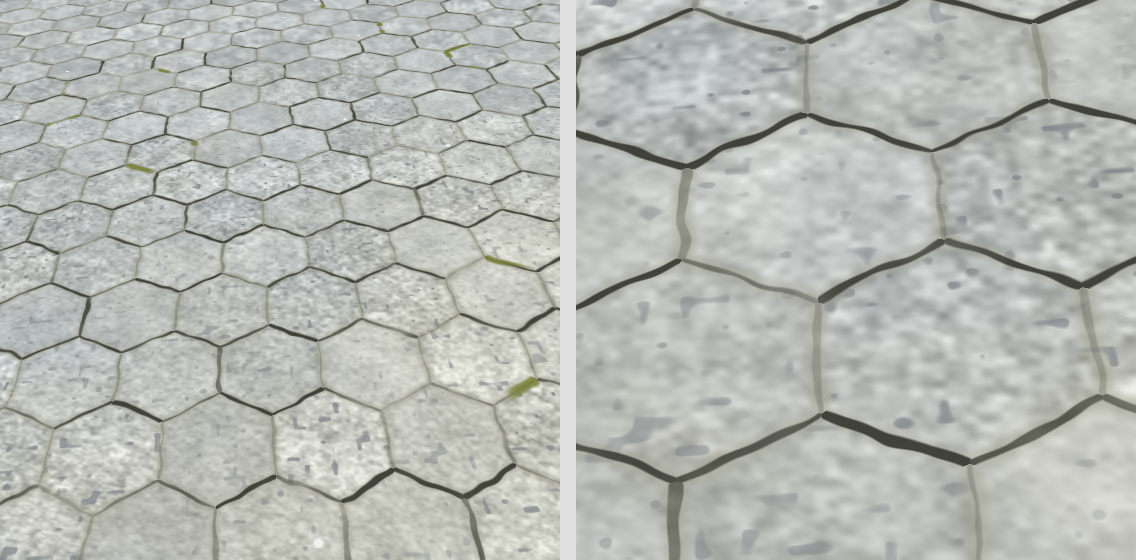
Left, the full canvas; right, a detail of the centre.
A WebGL 2 fragment shader for this texture:

```glsl
#version 300 es
precision highp float;
// Weathered hexagonal concrete pavers receding in perspective, with dark and sandy joints.
uniform vec2 u_resolution;
out vec4 fragColor;

#define HORIZON 0.488     // height of the vanishing line above the canvas top
#define TILE_WIDTH 0.1595 // paver width per unit of nearness
#define ROW_DEPTH 10.673  // rows per unit of inverse nearness
#define ROW_SHIFT 8.33
#define ROW_STEP 0.866    // row spacing of a hexagonal lattice
#define JITTER 0.045      // irregular laying
#define JOINT 0.017       // half width of a joint, in pavers
#define GRAIN 0.20
#define TONE_SPREAD 0.075
#define MOSS_AMOUNT 0.045

const vec3 STONE_COOL = vec3(0.730, 0.750, 0.752);
const vec3 STONE_WARM = vec3(0.785, 0.790, 0.750);
const vec3 SAND = vec3(0.64, 0.64, 0.57);
const vec3 SHADOW = vec3(0.23, 0.235, 0.20);
const vec3 MOSS = vec3(0.46, 0.49, 0.20);
const vec3 DARK_CHIP = vec3(0.47, 0.49, 0.52);
const vec3 WHITE_CHIP = vec3(0.94, 0.95, 0.95);

float hash(vec2 p) {
    return fract(sin(dot(p, vec2(127.1, 311.7))) * 43758.5453);
}

vec2 hash2(vec2 p) {
    return vec2(hash(p), hash(p + 19.7));
}

float noise(vec2 p) {
    vec2 i = floor(p), f = fract(p);
    f = f * f * (3.0 - 2.0 * f);
    return mix(mix(hash(i), hash(i + vec2(1, 0)), f.x),
               mix(hash(i + vec2(0, 1)), hash(i + vec2(1, 1)), f.x), f.y);
}

float fbm(vec2 p) {
    return 0.55 * noise(p) + 0.3 * noise(p * 2.1 + 7.3) + 0.15 * noise(p * 4.3 + 3.1);
}

// Canvas position to the paved plane, one unit per paver width
vec2 toGround(vec2 canvas) {
    float nearness = 1.0 - canvas.y + HORIZON;
    float x = canvas.x - 0.5;
    nearness += (0.105 - 0.0451 * nearness) * x;
    float row = ROW_DEPTH / nearness - ROW_SHIFT;
    return vec2(x / (TILE_WIDTH * nearness) - 0.455 + 0.0394 * row, ROW_STEP * row);
}

// Two nearest paver centres; returns the distance to the joint between them
float pavers(vec2 p, out vec2 tileId, out vec2 edgeId, out vec2 across) {
    float best = 1e5, second = 1e5;
    vec2 nearest = vec2(0), next = vec2(0), nextId = vec2(0);
    float midRow = round(p.y / ROW_STEP);
    for (int j = -1; j <= 1; j++) {
        float row = midRow + float(j);
        float midColumn = round(p.x - 0.5 * row);
        for (int i = -1; i <= 1; i++) {
            vec2 id = vec2(midColumn + float(i), row);
            vec2 centre = vec2(id.x + 0.5 * row, ROW_STEP * row) + JITTER * (hash2(id) - 0.5);
            float d = dot(p - centre, p - centre);
            if (d < best) {
                second = best; next = nearest; nextId = tileId;
                best = d; nearest = centre; tileId = id;
            } else if (d < second) {
                second = d; next = centre; nextId = id;
            }
        }
    }
    edgeId = tileId + nextId;
    across = normalize(next - nearest);
    return 0.5 * (second - best) / length(next - nearest);
}

void main() {
    vec2 canvas = gl_FragCoord.xy / u_resolution;
    vec2 ground = toGround(canvas);
    vec2 footprint = fwidth(ground);
    vec2 wobble = vec2(noise(ground * 7.0), noise(ground * 7.0 + 31.0)) - 0.5;
    vec2 tileId = vec2(0), edgeId, across;
    float edge = pavers(ground + 0.035 * wobble, tileId, edgeId, across);
    float blur = dot(abs(across), footprint) + 0.004;
    float detail = 1.0 - smoothstep(0.02, 0.07, footprint.y);

    // Stone: tone per paver, broad stains and fine streaky grain
    float stain = fbm(ground * 0.8 + 4.0);
    float warmth = smoothstep(0.25, 0.8, 0.5 * stain + 0.6 * (1.0 - canvas.y) * (0.5 + canvas.x));
    vec3 color = mix(STONE_COOL, STONE_WARM, warmth);
    color += TONE_SPREAD * (hash(tileId + 5.0) - 0.5) + 0.13 * (fbm(ground * 3.0) - 0.5);
    vec2 streak = vec2(canvas.x, canvas.y - 0.18 * canvas.x * (canvas.y - 0.9));
    float grain = noise(streak * vec2(65, 130)) + 0.8 * noise(streak * vec2(140, 240))
                + detail * (noise(ground * 23.0) - 0.5) - 0.9;
    float roughness = 0.5 + 0.8 * hash(tileId + 11.0);
    color += GRAIN * 0.6 * roughness * grain;

    // Exposed aggregate and scattered bright fragments
    float chip = smoothstep(0.80, 0.93, noise(ground * 13.0 + 40.0)) * detail;
    color = mix(color, DARK_CHIP, 0.55 * chip * roughness);
    vec2 cell = floor(ground * 3.0);
    vec2 offset = fract(ground * 3.0) - 0.3 - 0.4 * hash2(cell);
    float fragment = 1.0 - smoothstep(0.07, 0.13, length(offset) + 0.05 * wobble.x);
    color = mix(color, WHITE_CHIP, fragment * step(0.985, hash(cell + 2.0)));

    // Joints: sandy where filled, dark where open, slanted ones deepest
    float chance = hash(edgeId + 3.0);
    float openness = smoothstep(0.25, 0.7, 0.5 * chance + 0.35 * abs(across.y)
                   + 0.5 * (fbm(ground * 2.2 + 9.0) - 0.3) - 0.15 * warmth);
    float halfWidth = JOINT * (0.55 + 0.8 * chance) * (0.6 + 0.8 * noise(ground * 9.0));
    float gap = 1.0 - smoothstep(halfWidth - 0.6 * blur, halfWidth + 0.6 * blur, edge);
    gap *= min(1.0, 2.6 * halfWidth / blur);
    float bed = 1.0 - smoothstep(0.01, 0.065 + 0.5 * blur, edge);
    color = mix(color, SAND + 0.1 * grain * GRAIN, 0.5 * bed);
    color = mix(color, SHADOW, gap * mix(0.22, 0.95, openness));

    // Moss in a few joints
    float moss = step(1.0 - MOSS_AMOUNT, hash(edgeId + 23.0)) * smoothstep(0.4, 0.65, noise(ground * 4.0 + 8.0));
    color = mix(color, MOSS, 0.8 * moss * (1.0 - smoothstep(0.03, 0.08, edge)));
    fragColor = vec4(clamp(color, 0.0, 1.0), 1.0);
}
```
